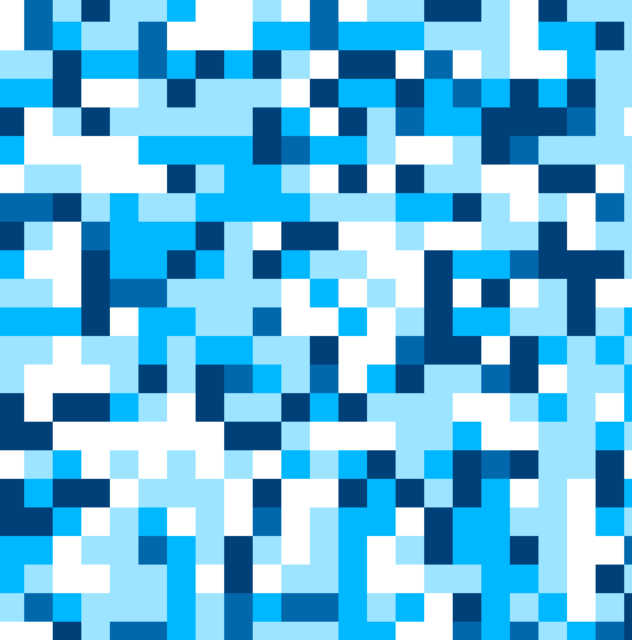
Write a Shadertoy shader that draws this pattern.

```glsl
// Irregular mosaic of square tiles in white, three blues and navy.
// Each grid cell hashes to a palette colour by area share; a few cells copy
// a neighbour to form small clumps, and tile borders are softly blended.

const float TILES_PER_HEIGHT = 22.4;
const vec2 GRID_OFFSET = vec2(0.154, 0.36);
const float EDGE_SOFTNESS = 0.0013;   // half width, in canvas heights
const float CLUMPING = 0.09;          // share of cells that copy a neighbour

const vec3 ICE   = vec3(0.612, 0.894, 1.000);
const vec3 WHITE = vec3(1.000, 1.000, 1.000);
const vec3 AZURE = vec3(0.000, 0.722, 1.000);
const vec3 NAVY  = vec3(0.000, 0.251, 0.471);
const vec3 COBALT = vec3(0.008, 0.408, 0.675);

// Integer hash of a cell and a seed, giving a value in 0..1
float hash(ivec2 cell, uint seed) {
    uint h = uint(cell.x + 512) * 1597u ^ uint(cell.y + 512) * 51749u ^ seed * 7919u;
    h = (h ^ (h >> 16)) * 0x7feb352du;
    h = (h ^ (h >> 15)) * 0x846ca68bu;
    h ^= h >> 16;
    return float(h >> 8) / 16777216.0;
}

// Palette lookup by cumulative area share
vec3 palette(float t) {
    if (t < 0.285) return ICE;
    if (t < 0.510) return WHITE;
    if (t < 0.725) return AZURE;
    if (t < 0.890) return NAVY;
    return COBALT;
}

// Colour of one tile, sometimes borrowed from the left or lower neighbour
vec3 tileColor(ivec2 cell) {
    float choice = hash(cell, 1u);
    if (choice < 0.5 * CLUMPING) cell.x -= 1;
    else if (choice < CLUMPING) cell.y -= 1;
    return palette(hash(cell, 2u));
}

// Blend the four nearest tiles across a narrow band at their borders
vec3 mosaic(vec2 p, float softness) {
    vec2 corner = floor(p - 0.5);
    vec2 blend = smoothstep(0.5 - softness, 0.5 + softness, p - 0.5 - corner);
    ivec2 cell = ivec2(corner);
    vec3 lower = mix(tileColor(cell), tileColor(cell + ivec2(1, 0)), blend.x);
    vec3 upper = mix(tileColor(cell + ivec2(0, 1)), tileColor(cell + ivec2(1, 1)), blend.x);
    return mix(lower, upper, blend.y);
}

void mainImage(out vec4 fragColor, in vec2 fragCoord) {
    vec2 p = fragCoord / iResolution.y * TILES_PER_HEIGHT + GRID_OFFSET;
    float softness = max(EDGE_SOFTNESS, 0.5 / iResolution.y) * TILES_PER_HEIGHT;
    fragColor = vec4(mosaic(p, softness), 1.0);
}
```
